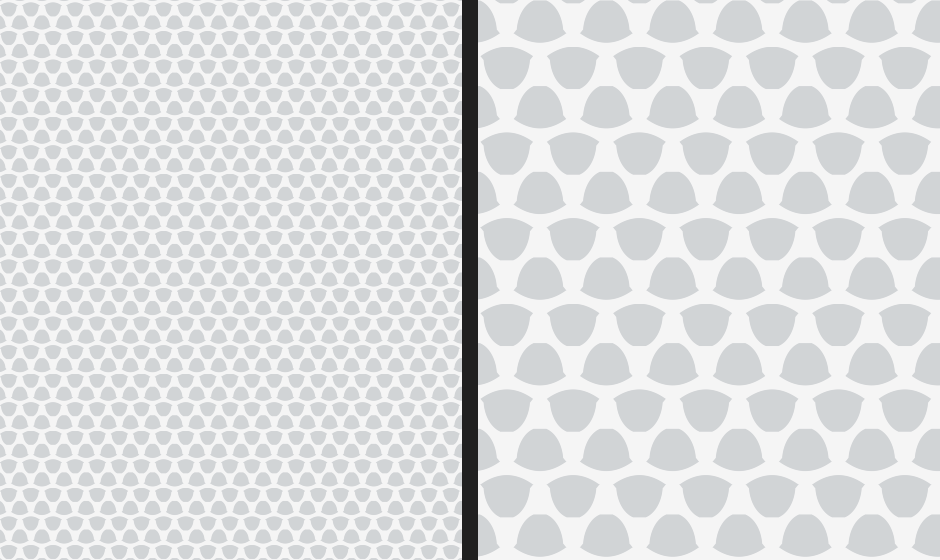
Left, the full canvas; right, a detail of the centre.
Reproduce this pattern procedurally as a WebGL 2 fragment shader.

```glsl
#version 300 es
precision highp float;

uniform vec2 u_resolution;
out vec4 fragColor;

// Signed distance to a cup: x from its axis, y as depth below its crown.
// One unit is the spacing between columns.
float cup(vec2 p) {
    p.x = abs(p.x);

    // Rounded bowl with straight sides above its shoulder
    vec2 radii = vec2(0.352, 0.515);
    vec2 q = vec2(p.x, max(p.y - 0.143, 0.0));
    float k = length(q / radii);
    float bowl = k * (k - 1.0) / max(length(q / (radii * radii)), 0.001);

    // Small pointed ears at the shoulder
    float ears = (p.x + 0.8 * (p.y - 0.143) - 0.396) / 1.28;

    // Curved crown and flattened base
    float slope = 1.82 * p.x;
    float crown = (0.91 * p.x * p.x - p.y) / sqrt(1.0 + slope * slope);
    float base = p.y - 0.639;

    return max(min(bowl, ears), max(crown, base));
}

void main() {
    vec2 uv = gl_FragCoord.xy / u_resolution;

    // Column and row coordinates, rows counted downwards
    float column = uv.x * 20.89 - 0.397;
    float row = (1.0 - uv.y) * 19.61 - 0.082;
    float depth = fract(row) * 1.294;

    // Upright cups interlock with inverted ones half a column across
    float upright = cup(vec2(fract(column + 0.5) - 0.5, depth));
    float inverted = cup(vec2(fract(column) - 0.5, 1.234 - depth));
    float d = min(upright, inverted);

    // Soft edge about one pixel wide
    float pixel = 20.89 / u_resolution.x;
    float ink = 1.0 - smoothstep(-0.6 * pixel, 0.6 * pixel, d);

    vec3 paper = vec3(0.96);
    vec3 grey = vec3(0.82, 0.83, 0.84);
    fragColor = vec4(mix(paper, grey, ink), 1.0);
}
```
